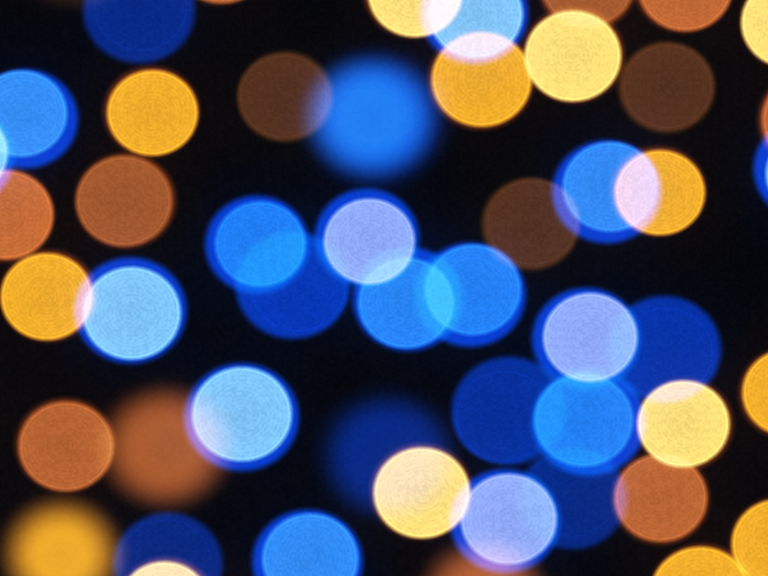
This background is drawn by a Shadertoy shader. Its source:

```glsl
// Out-of-focus city lights: overlapping blue and amber bokeh discs on near-black.

const float CELL = 0.187;          // spacing of the lights, in canvas heights
const float JITTER = 0.90;         // share of a cell a light may wander in
const float RADIUS = 0.081;        // mean disc radius
const float EDGE = 0.005;          // softness of a sharp disc edge
const float BLUR = 0.045;          // softness of a blurred disc edge
const float BLUR_SHARE = 0.16;     // share of blurred discs
const float GLOW = 0.07;           // strength of the light spilled around discs
const float GRAIN = 0.035;         // strength of the fine disc texture

const vec3 NIGHT      = vec3(0.022, 0.026, 0.045);
const vec3 DEEP_BLUE  = vec3(0.01, 0.21, 0.80);
const vec3 MID_BLUE   = vec3(0.10, 0.47, 0.96);
const vec3 PALE_BLUE  = vec3(0.49, 0.77, 0.98);
const vec3 LILAC      = vec3(0.56, 0.66, 0.98);
const vec3 AMBER      = vec3(0.94, 0.67, 0.13);
const vec3 CREAM      = vec3(1.00, 0.88, 0.45);
const vec3 COPPER     = vec3(0.69, 0.36, 0.16);
const vec3 DIM_BROWN  = vec3(0.30, 0.16, 0.08);
const vec3 RUST       = vec3(0.42, 0.16, 0.04);

float hash(vec2 p) {
    return fract(sin(dot(p, vec2(127.1, 311.7))) * 43758.5453);
}

vec2 hash2(vec2 p) {
    return vec2(hash(p + 3.7), hash(p + 19.3));
}

float valueNoise(vec2 p) {
    vec2 i = floor(p), f = fract(p);
    f = f * f * (3.0 - 2.0 * f);
    return mix(mix(hash(i), hash(i + vec2(1, 0)), f.x),
               mix(hash(i + vec2(0, 1)), hash(i + vec2(1, 1)), f.x), f.y);
}

vec3 screenBlend(vec3 a, vec3 b) {
    return 1.0 - (1.0 - a) * (1.0 - b);
}

float discMask(float dist, float radius, float soft) {
    return 1.0 - smoothstep(radius - soft, radius + soft, dist);
}

// Amber lights dominate the top and sides, blue ones the lower centre.
bool isWarm(vec2 id, float aspect) {
    vec2 uv = (id + 0.5) * CELL / vec2(aspect, 1.0);
    float away = length((uv - vec2(0.58, 0.35)) * vec2(1.3, 1.1));
    float chance = mix(0.06, 0.80, smoothstep(0.2, 0.65, away));
    return fract(dot(id, vec2(0.618, 0.414)) + 0.3) < chance;
}

vec3 warmCore(float tone, float pick) {
    if (tone < 0.46) return mix(AMBER, CREAM, step(0.72, pick));
    return tone < 0.87 ? COPPER * mix(0.85, 1.12, pick) : DIM_BROWN;
}

vec3 blueCore(float tone, float pick) {
    if (tone < 0.27) return mix(PALE_BLUE, LILAC, step(0.7, pick));
    return tone < 0.72 ? mix(MID_BLUE, PALE_BLUE, 0.25 * pick)
                       : DEEP_BLUE * mix(0.55, 1.1, pick);
}

// Light sent to point p by the disc that lives in cell id.
vec3 bokeh(vec2 p, vec2 id, float aspect, float grain) {
    vec2 centre = (id + 0.5 + JITTER * (hash2(id) - 0.5)) * CELL;
    vec2 rel = (p - centre) * vec2(0.98, 1.04);
    float tone = fract(dot(id, vec2(0.7549, 0.5698)) + 0.15);
    float pick = hash(id + 41.0);
    bool warm = isWarm(id, aspect);
    bool blurred = hash(id + 67.0) < BLUR_SHARE;

    vec3 core = warm ? warmCore(tone, pick) : blueCore(tone, pick);
    vec3 fringe = warm ? min(RUST, core) : min(DEEP_BLUE, core);
    float soft = blurred ? BLUR : EDGE;
    float radius = RADIUS * mix(0.95, 1.06, hash(id + 83.0));
    float dist = length(rel);

    // Bright rim and faint concentric texture
    float ring = exp(-pow((dist / radius - 0.94) / 0.022, 2.0));
    float waves = sin(dist / radius * 75.0) * 0.35;
    float detail = blurred ? 0.0 : GRAIN * (grain + waves) + 0.08 * ring;
    vec3 face = core * (1.0 + detail + 0.06 * (dist / radius - 0.6));

    // Wider, slightly shifted colour fringe behind the core
    vec2 shift = (hash2(id + 7.0) - 0.5) * (warm ? 0.006 : 0.020);
    float spread = radius * (warm ? 1.04 : 1.14);
    float fringeMask = discMask(length(rel - shift), spread, soft + 0.004);
    vec3 light = mix(fringe * fringeMask, face, discMask(dist, radius, soft));

    float spill = 1.0 - smoothstep(0.05, 0.19, dist);
    return clamp(screenBlend(light, fringe * GLOW * spill), 0.0, 1.0);
}

void mainImage(out vec4 fragColor, in vec2 fragCoord) {
    vec2 p = fragCoord / iResolution.y;
    float aspect = iResolution.x / iResolution.y;
    vec2 home = floor(p / CELL);
    float grain = 2.0 * valueNoise(p * 230.0) - 1.0;

    vec3 colour = NIGHT;
    for (int y = -1; y <= 1; y++) {
        for (int x = -1; x <= 1; x++) {
            vec2 id = home + vec2(x, y);
            colour = screenBlend(colour, bokeh(p, id, aspect, grain));
        }
    }

    colour += 0.008 * grain;
    fragColor = vec4(clamp(colour, 0.0, 1.0), 1.0);
}
```
